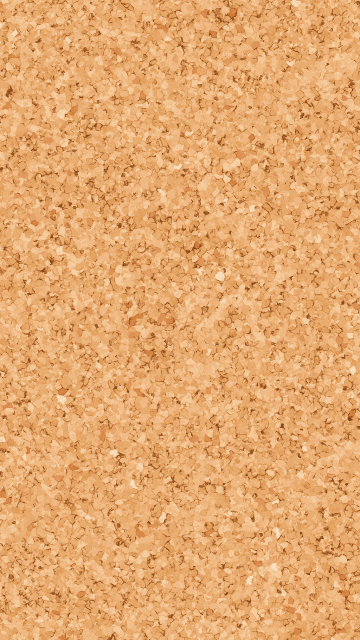
Write a WebGL 2 fragment shader that draws this texture.

```glsl
#version 300 es
precision highp float;

uniform vec2 u_resolution;
out vec4 fragColor;

const float COARSE_CELLS = 56.0;   // grains across the canvas width
const float FINE_CELLS = 122.0;    // crumbs across the canvas width
const int SAMPLES = 2;             // antialiasing samples per axis

struct Grain {
  vec2 id;
  float edge;
};

uint scramble(uint n) {
  n = (n ^ (n >> 16)) * 0x7feb352du;
  n = (n ^ (n >> 15)) * 0x846ca68bu;
  return n ^ (n >> 16);
}

float hash(vec2 cell, float seed) {
  uvec2 q = uvec2(ivec2(cell) + 4096);
  uint n = scramble(q.x + scramble(q.y + scramble(uint(seed))));
  return float(n >> 8) / 16777216.0;
}

float valueNoise(vec2 p, float seed) {
  vec2 cell = floor(p);
  vec2 f = fract(p);
  f = f * f * (3.0 - 2.0 * f);
  float low = mix(hash(cell, seed), hash(cell + vec2(1, 0), seed), f.x);
  float high = mix(hash(cell + vec2(0, 1), seed), hash(cell + vec2(1, 1), seed), f.x);
  return mix(low, high, f.y);
}

// Cellular grains, each with its own direction, stretch and size
Grain findGrain(vec2 p, float seed, float stretch) {
  vec2 base = floor(p);
  Grain grain = Grain(base, 0.0);
  float nearest = 9.0;
  float second = 9.0;
  for (int y = -2; y <= 2; y++) {
    for (int x = -2; x <= 2; x++) {
      vec2 cell = base + vec2(x, y);
      vec2 center = cell + vec2(hash(cell, seed), hash(cell, seed + 1.0));
      float angle = 3.14159 * hash(cell, seed + 2.0);
      vec2 axis = vec2(cos(angle), sin(angle));
      vec2 d = p - center;
      d = vec2(dot(d, axis), dot(d, vec2(-axis.y, axis.x)));
      float ratio = 1.0 + stretch * hash(cell, seed + 3.0);
      d *= vec2(1.0 / ratio, ratio);
      float size = mix(0.8, 1.25, hash(cell, seed + 4.0));
      float dist = length(d) / size;
      if (dist < nearest) {
        second = nearest;
        nearest = dist;
        grain.id = cell;
      } else {
        second = min(second, dist);
      }
    }
  }
  grain.edge = second - nearest;
  return grain;
}

// Tone 0..1 follows the cumulative share of each colour
vec3 corkRamp(float tone) {
  vec3 color = vec3(0.54, 0.29, 0.11);
  color = mix(color, vec3(0.75, 0.46, 0.22), smoothstep(-0.28, 0.02, tone));
  color = mix(color, vec3(0.82, 0.57, 0.34), smoothstep(0.03, 0.09, tone));
  color = mix(color, vec3(0.88, 0.61, 0.34), smoothstep(0.11, 0.20, tone));
  color = mix(color, vec3(0.91, 0.67, 0.43), smoothstep(0.23, 0.42, tone));
  color = mix(color, vec3(0.94, 0.73, 0.52), smoothstep(0.48, 0.72, tone));
  color = mix(color, vec3(0.96, 0.80, 0.62), smoothstep(0.78, 0.96, tone));
  return mix(color, vec3(0.97, 0.87, 0.74), smoothstep(1.02, 1.25, tone));
}

vec3 cork(vec2 p) {
  // Uneven outlines
  vec2 warp = vec2(valueNoise(p * 150.0, 40.0), valueNoise(p * 150.0, 41.0)) - 0.5;
  vec2 q = p + warp * 0.006;
  Grain chip = findGrain(q * COARSE_CELLS, 1.0, 0.5);
  Grain crumb = findGrain(q * FINE_CELLS, 11.0, 0.6);
  float chipTone = hash(chip.id, 21.0);
  float crumbTone = hash(crumb.id, 22.0);

  // Some chips are broken into crumbs
  float broken = step(hash(chip.id, 23.0), 0.42);
  float tone = 0.61 + (chipTone - 0.5) * mix(0.66, 0.26, broken);
  tone += (crumbTone - 0.5) * mix(0.20, 0.80, broken);
  tone += (valueNoise(p * 260.0, 42.0) - 0.5) * 0.20;
  tone += (valueNoise(p * 9.0, 43.0) - 0.5) * 0.10;

  // Shadowed gaps and deep pits
  float depth = smoothstep(0.25, 0.80, valueNoise(p * 75.0, 44.0));
  float gap = (1.0 - smoothstep(0.02, 0.24, chip.edge)) * depth;
  float crumbGap = (1.0 - smoothstep(0.0, 0.28, crumb.edge)) * broken;
  float pit = step(hash(crumb.id, 24.0), 0.07) * max(gap, broken * 0.55);
  tone -= gap * 0.52 + crumbGap * 0.20 + pit * 0.60;

  // Rare pale and russet chips
  float rarity = hash(chip.id, 25.0);
  tone += 0.35 * step(0.975, rarity) * (1.0 - gap);
  vec3 color = corkRamp(tone);
  float russet = step(rarity, 0.035) * (1.0 - broken);
  return mix(color, color * vec3(0.93, 0.80, 0.66), russet);
}

void main() {
  vec3 color = vec3(0.0);
  for (int y = 0; y < SAMPLES; y++) {
    for (int x = 0; x < SAMPLES; x++) {
      vec2 offset = (vec2(x, y) + 0.5) / float(SAMPLES) - 0.5;
      color += cork((gl_FragCoord.xy + offset) / u_resolution.x);
    }
  }
  fragColor = vec4(color / float(SAMPLES * SAMPLES), 1.0);
}
```
